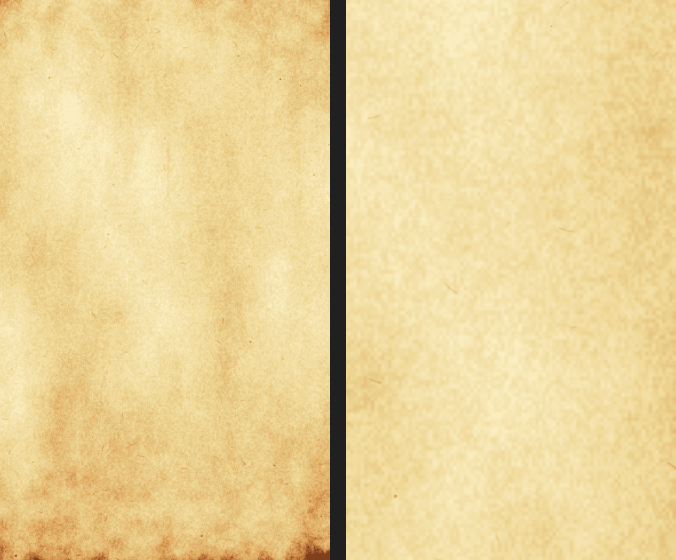
Left, the full canvas; right, a detail of the centre.
Give the GLSL for this texture, as a WebGL 2 fragment shader.

```glsl
#version 300 es
precision highp float;
// Aged parchment: cloudy cream paper with fine grain, fibres, specks and browned edges.

uniform vec2 u_resolution;
out vec4 fragColor;

// Paper tones from palest to most scorched; age 0 sits on the second entry.
const vec3 TONES[8] = vec3[8](
    vec3(0.98, 0.93, 0.75), vec3(0.96, 0.89, 0.68), vec3(0.94, 0.85, 0.60),
    vec3(0.91, 0.79, 0.52), vec3(0.89, 0.71, 0.43), vec3(0.84, 0.60, 0.33),
    vec3(0.72, 0.44, 0.22), vec3(0.50, 0.25, 0.11));

const float BASE_AGE = 0.40;
const vec2 CLOUD_SCALE = vec2(8.0, 4.6);
const float CLOUD_DEPTH = 4.3;
const float STREAK_DEPTH = 1.3;
const float MOTTLE_SCALE = 34.0;
const float GRAIN_DEPTH = 1.25;
const float FIBRE_CELL = 0.04;
const float FIBRE_SHARE = 0.35;
const float SPECK_SHARE = 0.12;

float hash(vec2 cell) {
    uvec2 q = uvec2(ivec2(cell) + 4096) * uvec2(1597334673u, 3812015801u);
    uint n = (q.x ^ q.y) * 1597334673u;
    n = (n ^ (n >> 15)) * 2246822519u;
    return float((n ^ (n >> 13)) >> 8) / 16777216.0;
}

float valueNoise(vec2 p) {
    vec2 i = floor(p), f = fract(p);
    f = f * f * (3.0 - 2.0 * f);
    return mix(mix(hash(i), hash(i + vec2(1, 0)), f.x),
               mix(hash(i + vec2(0, 1)), hash(i + vec2(1, 1)), f.x), f.y);
}

float fbm(vec2 p) {
    float sum = 0.0, weight = 0.5;
    for (int i = 0; i < 5; i++) {
        sum += weight * valueNoise(p);
        p = mat2(1.6, 1.2, -1.2, 1.6) * p + 17.3;
        weight *= 0.5;
    }
    return sum / 0.97;
}

// Soft elliptical spot.
float stain(vec2 p, vec2 centre, vec2 radius) {
    vec2 d = (p - centre) / radius;
    return exp(-dot(d, d));
}

// Short bent fibres and tiny round specks, scattered one per cell.
float flecks(vec2 p, float pixel) {
    vec2 home = floor(p / FIBRE_CELL);
    float dark = 0.0;
    for (int y = -1; y <= 1; y++) {
        for (int x = -1; x <= 1; x++) {
            vec2 cell = home + vec2(x, y);
            float kind = hash(cell + 300.0);
            vec2 centre = (cell + vec2(hash(cell + 50.0), hash(cell + 90.0))) * FIBRE_CELL;
            float size = hash(cell + 130.0), angle = 6.2832 * hash(cell + 170.0);
            vec2 d = p - centre;
            vec2 q = vec2(d.x * cos(angle) + d.y * sin(angle), d.y * cos(angle) - d.x * sin(angle));
            if (kind < FIBRE_SHARE) {
                float halfLength = mix(0.001, 0.005, size * size);
                q.y += 45.0 * (size - 0.4) * q.x * q.x;
                q.x -= clamp(q.x, -halfLength, halfLength);
                dark += (1.0 - smoothstep(0.0, 0.0006 + pixel, length(q))) * mix(0.6, 1.6, size);
            } else if (kind > 1.0 - SPECK_SHARE) {
                float radius = mix(0.0004, 0.0015, size * size);
                dark += (1.0 - smoothstep(radius - pixel * 0.5, radius + pixel, length(d))) * 3.0;
            }
        }
    }
    return dark;
}

vec3 paperTone(float age) {
    float t = clamp(age + 1.0, 0.0, 6.999);
    int i = int(t);
    return mix(TONES[i], TONES[i + 1], fract(t));
}

void main() {
    vec2 p = gl_FragCoord.xy / u_resolution.y;
    float width = u_resolution.x / u_resolution.y;
    float pixel = 1.0 / u_resolution.y;

    // Broad clouds, drawn out along the height
    vec2 warp = vec2(fbm(p * 9.0 + 40.0), fbm(p * 9.0 + 70.0)) - 0.5;
    float clouds = fbm((p + warp * 0.07) * CLOUD_SCALE + 11.0) - 0.5;
    float streaks = fbm(p * vec2(30.0, 4.0) + 23.0) - 0.5;
    float mottle = fbm(p * MOTTLE_SCALE + 5.0) - 0.5;

    // Browning toward the edges and corners
    float side = min(p.x, width - p.x);
    float end = min(p.y, 1.0 - p.y);
    float foot = exp(-p.y * p.y / 0.06);
    float head = exp(-(1.0 - p.y) / 0.12);
    float rim = 2.7 * exp(-p.y / 0.026) + 0.35 * exp(-side / 0.03)
              + 1.7 * exp(-length(vec2(side, end)) / 0.06);
    float wear = clamp(foot + head + rim * 0.3, 0.0, 1.5);

    float age = BASE_AGE + CLOUD_DEPTH * clouds + STREAK_DEPTH * streaks;
    age += 2.0 * foot + 1.35 * head + rim * (1.0 + 0.7 * mottle) + mottle * (0.8 + 2.0 * wear);

    // Long damp stains
    vec2 bent = p + warp * 0.06;
    age += 1.5 * stain(bent, vec2(0.70 * width, 0.42), vec2(0.04, 0.14));
    age += 1.3 * stain(bent, vec2(0.10 * width, 0.55), vec2(0.028, 0.08));
    age += 0.7 * stain(p, vec2(0.51 * width, 0.71), vec2(0.003, 0.05));

    // Paper tooth and scattered flecks
    float grain = valueNoise(p * vec2(490.0, 410.0)) + 0.7 * valueNoise(p * vec2(260.0, 210.0) + 31.0) - 0.85;
    age += GRAIN_DEPTH * grain + flecks(p, pixel);

    fragColor = vec4(paperTone(age), 1.0);
}
```
